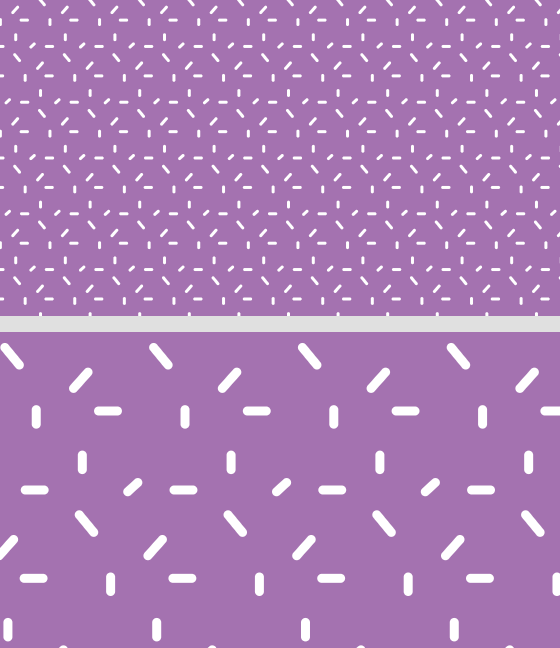
Top, the full canvas; bottom, a detail of the centre.
Write a Shadertoy shader that draws this pattern.

```glsl
const float CANVAS_HEIGHT = 432.0;            // design units, bottom to top
const vec2 SPACING = vec2(67.8, 76.25);       // distance between repeats
const float STROKE_RADIUS = 2.05;
const vec3 PURPLE = vec3(0.643, 0.447, 0.690);
const vec3 WHITE = vec3(1.0);

// Wraps an offset into a lattice whose rows shift by half a column.
vec2 wrapBrick(vec2 offset, vec2 spacing) {
    float row = round(offset.y / spacing.y);
    offset -= row * vec2(0.5 * spacing.x, spacing.y);
    offset.x -= spacing.x * round(offset.x / spacing.x);
    return offset;
}

// Distance to a round-ended stroke centred on zero, reaching halfSpan each way.
float strokeDistance(vec2 p, vec2 halfSpan, float radius) {
    float along = clamp(dot(p, halfSpan) / dot(halfSpan, halfSpan), -1.0, 1.0);
    return length(p - halfSpan * along) - radius;
}

float sprinkle(vec2 p, vec2 center, vec2 halfSpan) {
    return strokeDistance(wrapBrick(p - center, SPACING), halfSpan, STROKE_RADIUS);
}

// Nearest sprinkle: xy is the centre, zw the half span, with y downwards.
float sprinkleField(vec2 p) {
    vec4 strokes[7] = vec4[7](
        vec4(292.0, 166.0, 3.3, -3.7),   // long rising diagonal
        vec4(304.4, 180.0, 4.3, 0.0),    // upper bar
        vec4(271.7, 182.7, 0.0, 3.3),    // left upright
        vec4(292.7, 203.4, 0.0, 3.3),    // middle upright
        vec4(315.7, 214.7, 2.3, -2.1),   // short rising diagonal
        vec4(271.0, 216.0, 4.3, 0.0),    // lower bar
        vec4(294.6, 231.3, 3.3, 4.0)     // falling diagonal
    );
    float nearest = CANVAS_HEIGHT;
    for (int i = 0; i < 7; i++) {
        nearest = min(nearest, sprinkle(p, strokes[i].xy, strokes[i].zw));
    }
    return nearest;
}

// Coverage of a shape edge, softened over one pixel.
float coverage(float dist, float pixel) {
    return clamp(0.5 - dist / pixel, 0.0, 1.0);
}

void mainImage(out vec4 fragColor, in vec2 fragCoord) {
    float pixel = CANVAS_HEIGHT / iResolution.y;
    vec2 p = fragCoord * pixel;
    p.y = CANVAS_HEIGHT - p.y;

    float ink = coverage(sprinkleField(p), pixel);
    fragColor = vec4(mix(PURPLE, WHITE, ink), 1.0);
}
```
